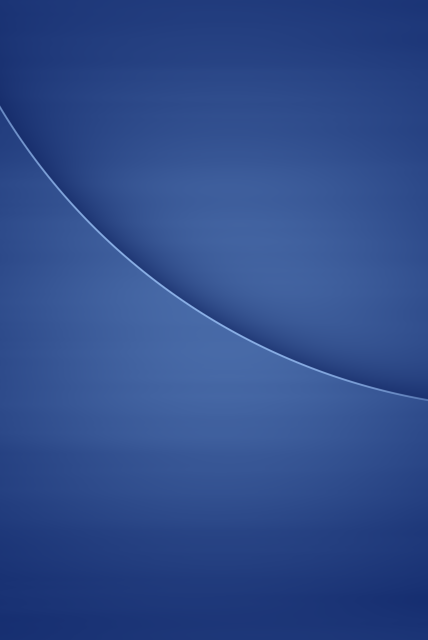
Give the GLSL for this background, as a WebGL 2 fragment shader.

```glsl
#version 300 es
// Brushed blue metal panel crossed by a bright circular edge with a soft shadow.
precision highp float;

uniform vec2 u_resolution;
out vec4 fragColor;

// Lengths are in canvas heights, origin at the lower left.
const float ASPECT = 0.668;
const vec2 ARC_CENTER = vec2(0.834, 1.3336);
const float ARC_RADIUS = 0.973;
const float LINE_HALF_WIDTH = 0.0013;

const vec2 GLOW_CENTER = vec2(0.35, 0.51);
const vec2 GLOW_SIZE = vec2(0.42, 0.385);
const float DIP_HEIGHT = 0.10;
const float DIP_SIZE = 0.09;
const float DIP_DEPTH = 0.13;

const float SHADOW_REACH = 0.046;
const float SHADOW_STRENGTH = 0.72;

const int STREAK_OCTAVES = 4;
const vec2 STREAK_SCALE = vec2(1.3, 17.0);
const float STREAK_STRENGTH = 0.16;

const vec3 DEEP_BLUE = vec3(0.085, 0.18, 0.44);
const vec3 LIGHT_BLUE = vec3(0.285, 0.42, 0.66);
const vec3 SHADOW_BLUE = vec3(0.07, 0.15, 0.39);
const vec3 LINE_BLUE = vec3(0.58, 0.73, 0.94);

float hash(vec2 p) {
    vec3 q = fract(p.xyx * 0.1031);
    q += dot(q, q.yzx + 33.33);
    return fract((q.x + q.y) * q.z);
}

float valueNoise(vec2 p) {
    vec2 cell = floor(p);
    vec2 f = fract(p);
    f = f * f * (3.0 - 2.0 * f);
    float low = mix(hash(cell), hash(cell + vec2(1.0, 0.0)), f.x);
    float high = mix(hash(cell + vec2(0.0, 1.0)), hash(cell + 1.0), f.x);
    return mix(low, high, f.y);
}

// Horizontally stretched noise, centred on zero.
float brushedStreaks(vec2 p) {
    float sum = 0.0;
    float amplitude = 0.5;
    vec2 scale = STREAK_SCALE;
    for (int i = 0; i < STREAK_OCTAVES; i++) {
        sum += amplitude * (valueNoise(p * scale + float(i) * 19.7) - 0.5);
        scale *= vec2(1.2, 2.1);
        amplitude *= 0.6;
    }
    return sum;
}

// Broad central sheen, darkest in a band near the bottom.
float sheen(vec2 p) {
    vec2 g = (p - GLOW_CENTER) / GLOW_SIZE;
    float dip = (p.y - DIP_HEIGHT) / DIP_SIZE;
    return exp(-dot(g, g)) - DIP_DEPTH * exp(-dip * dip);
}

void main() {
    vec2 uv = gl_FragCoord.xy / u_resolution;
    vec2 p = uv * vec2(ASPECT, 1.0);
    float pixel = 1.0 / u_resolution.y;

    // Metal surface
    float level = sheen(p) + STREAK_STRENGTH * brushedStreaks(p);
    vec3 color = mix(DEEP_BLUE, LIGHT_BLUE, clamp(level, -0.1, 1.1));

    // Shadow inside the arc
    float inside = ARC_RADIUS - distance(p, ARC_CENTER);
    float cover = smoothstep(-pixel, pixel, inside);
    float shadow = exp(-max(inside, 0.0) / SHADOW_REACH);
    color = mix(color, SHADOW_BLUE, SHADOW_STRENGTH * cover * shadow);

    // Bright edge, fading towards both sides
    float edge = 1.0 - smoothstep(-0.6 * pixel, 0.8 * pixel, abs(inside) - LINE_HALF_WIDTH);
    float fade = 1.0 - 0.4 * pow(abs(uv.x * 2.0 - 0.9), 3.0);
    color = mix(color, LINE_BLUE, 0.9 * edge * fade);

    fragColor = vec4(clamp(color, 0.0, 1.0), 1.0);
}
```
